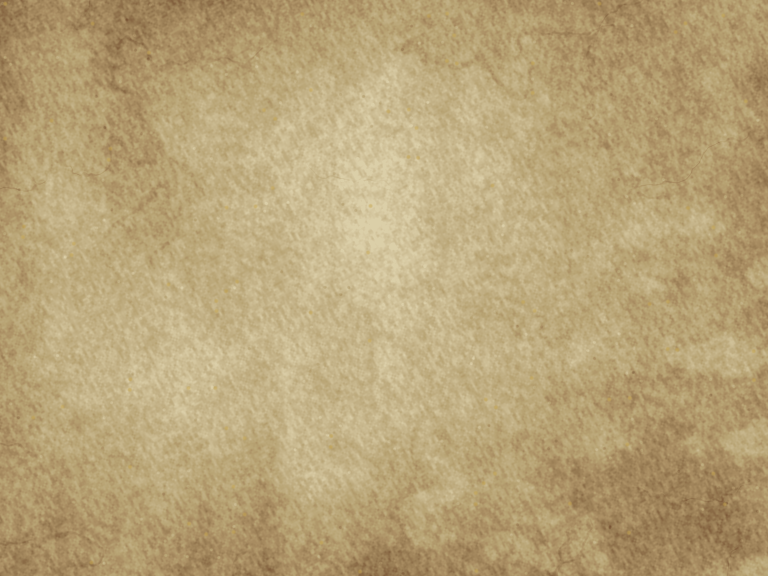
This texture is drawn by a Shadertoy shader. Its source:

```glsl
// Aged parchment: fibrous grain, vertical stains, fine cracks and browned edges.

const vec3 PALETTE[6] = vec3[6](
    vec3(0.53, 0.40, 0.26), vec3(0.60, 0.49, 0.33), vec3(0.67, 0.56, 0.39),
    vec3(0.72, 0.64, 0.45), vec3(0.76, 0.69, 0.52), vec3(0.81, 0.75, 0.59));

// Strengths are in palette steps
const float BASE_TONE = 4.55;
const float EDGE_BURN = 3.1;
const float CLOUDS = 3.4;
const float STAINS = 1.5;
const float STREAKS = 0.8;
const float MOTTLE = 1.6;
const float GRAIN = 1.7;
const float CRACKS = 0.75;
const float FLAKES = 1.5;
const float SPECKS = 1.2;

const vec2 PALE_CENTRE = vec2(0.45, 0.52);
const float FIBRE_ANGLE = 0.5;
const float FIBRE_SCALE = 150.0;
const float SPECK_SCALE = 75.0;
const vec3 YELLOW_SPECK = vec3(0.78, 0.65, 0.30);

float hash(vec2 p) {
    return fract(sin(dot(p, vec2(127.1, 311.7))) * 43758.5);
}

float noise(vec2 p) {
    vec2 i = floor(p), f = fract(p);
    f = f * f * (3.0 - 2.0 * f);
    return mix(mix(hash(i), hash(i + vec2(1, 0)), f.x),
               mix(hash(i + vec2(0, 1)), hash(i + vec2(1, 1)), f.x), f.y);
}

float fbm(vec2 p) {
    float sum = 0.0, amp = 0.5;
    for (int i = 0; i < 5; i++) {
        sum += amp * noise(p);
        p = mat2(1.6, 1.2, -1.2, 1.6) * p + 17.3;
        amp *= 0.5;
    }
    return sum / 0.97;
}

// Broken thin lines along the contour of a warped noise field
float crack(vec2 p, float seed) {
    vec2 warp = vec2(fbm(p * 7.0 + seed), fbm(p * 7.0 + seed + 40.0)) - 0.5;
    vec2 q = p + 0.28 * warp;
    float line = 1.0 - smoothstep(0.002, 0.014, abs(noise(q * 3.5 + seed) - 0.5));
    return line * smoothstep(0.48, 0.68, noise(p * 5.0 + seed + 9.0));
}

// Short slanted fibres with finer dust between them
float fibreGrain(vec2 p) {
    float c = cos(FIBRE_ANGLE), s = sin(FIBRE_ANGLE);
    vec2 q = mat2(c, -s, s, c) * p * FIBRE_SCALE;
    float fibres = noise(q * vec2(1.25, 0.65));
    float dust = noise(q * 1.9 + 31.0);
    return fibres + 0.7 * dust - 0.85;
}

// Sparse round dots, one random spot per cell
float specks(vec2 p, float density, float seed) {
    vec2 cell = floor(p), f = fract(p);
    vec2 spot = 0.3 + 0.4 * vec2(hash(cell + seed), hash(cell + seed + 5.0));
    float present = step(1.0 - density, hash(cell + seed + 11.0));
    return present * (1.0 - smoothstep(0.08, 0.3, length(f - spot)));
}

vec3 ramp(float tone) {
    tone = clamp(tone, -0.8, 6.0);
    int i = int(clamp(floor(tone), 0.0, 4.0));
    return mix(PALETTE[i], PALETTE[i + 1], tone - float(i));
}

void mainImage(out vec4 fragColor, in vec2 fragCoord) {
    vec2 uv = fragCoord / iResolution.xy;
    vec2 p = fragCoord / iResolution.y;

    // Browned edges with an uneven border
    float clouds = fbm(p * 3.2 + 3.0) - 0.5;
    float radius = length((uv - PALE_CENTRE) * 2.0) + 0.35 * clouds;
    float tone = BASE_TONE - EDGE_BURN * smoothstep(0.42, 1.3, radius);

    // Soft clouds, vertical stains and small mottling
    tone += CLOUDS * clouds;
    tone += STAINS * (noise(vec2(p.x * 9.0, p.y * 1.4) + 21.0) - 0.5);
    tone += STREAKS * (fbm(vec2(p.x * 28.0, p.y * 2.5) + 55.0) - 0.5);
    tone += MOTTLE * (fbm(p * 22.0 + 8.0) - 0.5);

    // Pale flaking towards the lower right
    float worn = smoothstep(0.75, 1.6, uv.x + 0.75 * (1.0 - uv.y));
    float flakes = smoothstep(0.54, 0.68, fbm(p * vec2(9.0, 13.0) + 70.0));
    tone += FLAKES * worn * (flakes - 0.25);

    // Cracks, fibres and dust
    tone -= CRACKS * max(crack(p, 12.0), crack(p, 87.0));
    tone += GRAIN * fibreGrain(p);
    tone += SPECKS * specks(p * SPECK_SCALE, 0.025, 2.0);
    tone -= SPECKS * specks(p * SPECK_SCALE, 0.015, 63.0);

    vec3 colour = ramp(tone);
    float yellow = specks(p * SPECK_SCALE * 0.8, 0.02, 33.0);
    colour = mix(colour, YELLOW_SPECK, 0.5 * yellow);
    fragColor = vec4(colour, 1.0);
}
```
